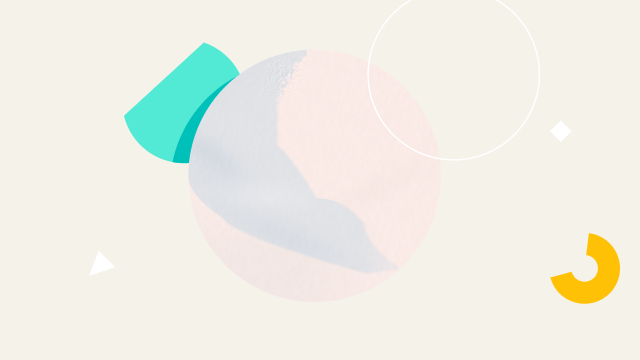
A Shadertoy shader for this background:

```glsl
// Flat geometric shapes around a pale disc of wind-shaped dunes, on warm ivory.
#define GRID 432.0                        // design units per canvas height
#define IVORY vec3(0.961, 0.949, 0.918)
#define MINT vec3(0.325, 0.918, 0.835)
#define TEAL vec3(0.0, 0.757, 0.725)
#define AMBER vec3(1.0, 0.757, 0.02)
#define SAND vec3(0.980, 0.921, 0.906)
#define LOW_SAND vec3(0.949, 0.905, 0.895)
#define SHADE vec3(0.884, 0.889, 0.902)
#define DEEP_SHADE vec3(0.828, 0.850, 0.882)
#define DISC_CENTER vec2(377.5, 211.0)
#define DISC_RADIUS 151.5
#define GRAIN 0.012

float hash(vec2 p) {
    return fract(sin(dot(p, vec2(127.1, 311.7))) * 43758.5453);
}

float noise(vec2 p) {
    vec2 i = floor(p), f = fract(p);
    f = f * f * (3.0 - 2.0 * f);
    return mix(mix(hash(i), hash(i + vec2(1, 0)), f.x),
               mix(hash(i + vec2(0, 1)), hash(i + vec2(1, 1)), f.x), f.y);
}

// Eased step from 0 at a to 1 at b; power bends the curve.
float ramp(float a, float b, float v, float power) {
    return pow(clamp((v - a) / (b - a), 0.0, 1.0), power);
}

// Soft elliptical spot, tilted by angle.
float spot(vec2 p, vec2 center, vec2 size, float angle) {
    float c = cos(angle), s = sin(angle);
    vec2 q = p - center;
    q = vec2(c * q.x + s * q.y, c * q.y - s * q.x) / size;
    return exp(-dot(q, q));
}

float circle(vec2 p, vec2 center, float radius) {
    return length(p - center) - radius;
}

// Signed distance to the line through a and b.
float edge(vec2 p, vec2 a, vec2 b) {
    return dot(p - a, normalize(vec2(b.y - a.y, a.x - b.x)));
}

float triangle(vec2 p, vec2 a, vec2 b, vec2 c) {
    return max(edge(p, a, b), max(edge(p, b, c), edge(p, c, a)));
}

// Ring with a wedge of the given half angle removed around axis.
float openRing(vec2 p, vec2 axis, float inner, float outer, float halfGap) {
    float r = length(p);
    vec2 q = vec2(dot(p, axis), abs(p.x * axis.y - p.y * axis.x));
    float gap = sin(halfGap) * q.x - cos(halfGap) * q.y;
    return max(max(r - outer, inner - r), gap);
}

vec3 dunes(vec2 p) {
    // Sunlit sand, cooler toward the lower left
    float low = smoothstep(220.0, 330.0, p.y) * smoothstep(490.0, 330.0, p.x);
    vec3 sand = mix(SAND, LOW_SAND, low);
    sand -= 0.012 * spot(p, vec2(455, 225), vec2(75, 14), -0.45);

    // Winding crest, right of the shaded slope
    float rough = smoothstep(145.0, 90.0, p.y);
    float crest = 333.0 + 35.0 * ramp(125.0, 60.0, p.y, 1.3)
                + 47.0 * ramp(175.0, 238.0, p.y, 0.8)
                + 57.0 * ramp(238.0, 268.0, p.y, 0.45)
                + 43.0 * ramp(268.0, 322.0, p.y, 1.8)
                + rough * 14.0 * (noise(p * 0.3) - 0.5);

    // Foot of the slope
    float foot = 212.0 + 50.0 * ramp(226.0, 268.0, p.x, 0.55)
               + 66.0 * ramp(268.0, 440.0, p.x, 0.7)
               - 5.0 * ramp(440.0, 480.0, p.x, 1.0);
    float slope = smoothstep(3.5, -3.5, p.x - crest)
                * smoothstep(2.5, -2.5, p.y - foot);
    slope *= 1.0 - 0.5 * smoothstep(430.0, 480.0, p.x);

    // Hollows and folds in the shade
    float depth = 0.75 * spot(p, vec2(252, 184), vec2(42, 15), 0.6)
                + 0.30 * spot(p, vec2(255, 215), vec2(55, 32), 0.5)
                + 0.60 * spot(p, vec2(345, 286), vec2(75, 17), 0.4)
                + 0.25 * spot(p, vec2(290, 85), vec2(60, 22), -0.6);
    vec3 shade = mix(SHADE, DEEP_SHADE, clamp(depth, 0.0, 1.0));
    shade += 0.018 * spot(p, vec2(315, 235), vec2(55, 16), 0.1);
    vec3 color = mix(sand, shade, slope);

    // Wind ripples, and pebbled ground by the upper crest
    float ripples = noise(vec2(p.x * 0.45 + p.y * 0.12, p.y * 0.18)) - 0.5;
    float pebbles = noise(p * 0.55) - noise(p * 0.55 + vec2(0.6, 0.5));
    color += GRAIN * ripples;
    return color + 0.06 * pebbles * rough * spot(p, vec2(340, 92), vec2(24, 36), 0.5);
}

void mainImage(out vec4 fragColor, in vec2 fragCoord) {
    float pixel = GRID / iResolution.y;
    vec2 p = fragCoord * pixel;
    p.y = GRID - p.y;                     // design grid runs downward
    #define FILL(shape, tint) color = mix(color, tint, clamp(0.5 - (shape) / pixel, 0.0, 1.0))
    vec3 color = IVORY;

    // Cut circle with the crescent shadow of the disc
    vec2 q = p - vec2(221.0, 121.5);
    float cut = max(length(q) - 74.3, -dot(q, vec2(0.676, 0.737)) - 36.0);
    FILL(cut, MINT);
    FILL(max(cut, circle(p, vec2(355.3, 225.3), 151.5)), TEAL);

    // Dune disc and thin ring
    FILL(circle(p, DISC_CENTER, DISC_RADIUS), dunes(p));
    FILL(abs(circle(p, vec2(544.5, 89.0), 102.8)) - 0.85, vec3(1));

    // Small accents
    vec2 d = abs(p - vec2(673.0, 157.5));
    FILL((d.x + d.y - 13.0) * 0.7071, vec3(1));
    FILL(triangle(p, vec2(118.3, 301), vec2(138.3, 320.5), vec2(107, 331)), vec3(1));
    FILL(openRing(p - vec2(701.5, 322), vec2(-0.755, -0.656), 16.0, 42.5, 0.977), AMBER);

    fragColor = vec4(color, 1.0);
}
```
